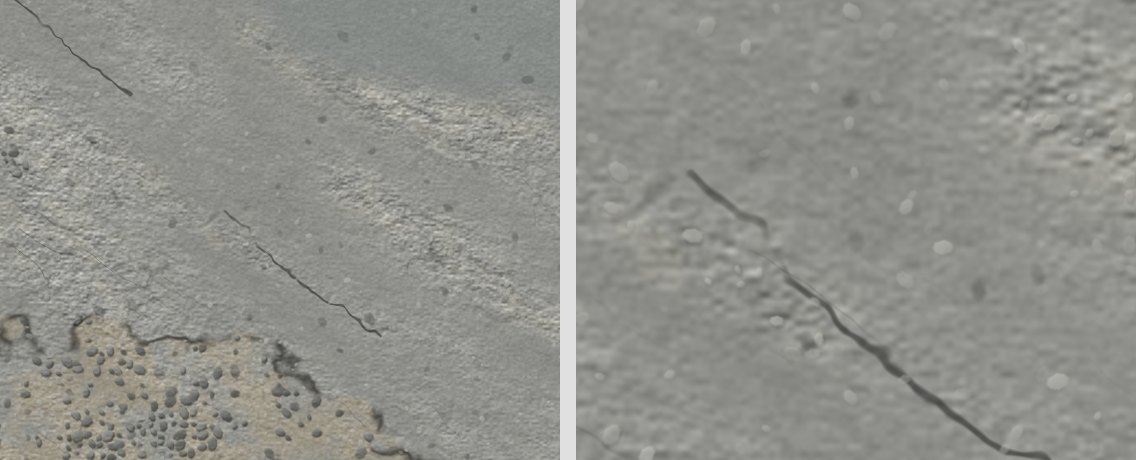
Left: the whole. Right: its middle third, enlarged.
Reproduce this texture procedurally as a Shadertoy shader.

```glsl
// Worn asphalt: a smooth slab, diagonal cracks and rough pale streaks,
// with a sandy pit of broken stones at the lower left.
// Built from rotated value noise lit as relief, plus scattered angular chips.

#define ASPHALT vec3(0.570, 0.574, 0.556)
#define SLAB vec3(0.530, 0.545, 0.533)
#define DUST vec3(0.655, 0.645, 0.605)
#define SAND vec3(0.625, 0.600, 0.540)
#define STONE vec3(0.475, 0.480, 0.465)
#define CHIP vec3(0.720, 0.720, 0.690)
#define GRAIN_DIR vec2(0.78, -0.626)
#define LIGHT_DIR vec2(-0.45, 0.89)
#define RELIEF 0.72
#define STONE_CELLS 44.0
#define CHIP_CELLS 75.0

float hash(vec2 p) {
    vec3 h = fract(p.xyx * 0.1031);
    h += dot(h, h.yzx + 33.33);
    return fract((h.x + h.y) * h.z);
}

float noise(vec2 p) {
    vec2 i = floor(p), f = fract(p);
    f = f * f * (3.0 - 2.0 * f);
    return mix(mix(hash(i), hash(i + vec2(1, 0)), f.x),
               mix(hash(i + vec2(0, 1)), hash(i + vec2(1, 1)), f.x), f.y);
}

float fbm(vec2 p) {
    float sum = 0.0, amp = 0.53;
    for (int i = 0; i < 4; i++) {
        sum += amp * noise(p);
        p = mat2(1.6, 1.2, -1.2, 1.6) * p + 17.3;
        amp *= 0.5;
    }
    return sum;
}

// Coordinates along and across the wear direction
vec2 grainSpace(vec2 p) {
    return vec2(dot(p, GRAIN_DIR), dot(p, vec2(-GRAIN_DIR.y, GRAIN_DIR.x))) + 9.0;
}

// Flaky surface height
float height(vec2 p) {
    vec2 q = grainSpace(p + 0.012 * vec2(noise(p * 30.0), noise(p * 30.0 + 50.0)));
    return 0.45 * noise(q * vec2(24, 48)) + 0.33 * noise(q * vec2(58, 100))
         + 0.25 * noise(p * vec2(120, 190));
}

float segment(vec2 p, vec2 a, vec2 b) {
    vec2 ab = b - a;
    return length(p - a - ab * clamp(dot(p - a, ab) / dot(ab, ab), 0.0, 1.0));
}

// Soft streak between two points
float streak(vec2 p, vec2 a, vec2 b, float width) {
    float d = segment(p, a, b) / width;
    return exp(-d * d);
}

float polygon(vec2 d) {
    vec2 a = abs(d + 0.12 * d.yx);
    return max(max(a.x, a.y * 1.35), (a.x + a.y) * 0.8);
}

// Scattered angular pieces: x = cover, y = facet tone, z = cast shadow
vec3 pieces(vec2 p, float cells, float density) {
    vec3 result = vec3(0);
    vec2 g = p * cells, base = floor(g);
    float soft = 0.08 + 0.7 * cells / iResolution.y;
    for (int k = 0; k < 9; k++) {
        vec2 id = base + vec2(k % 3 - 1, k / 3 - 1);
        float pick = hash(id + 71.0), tone = hash(id + 23.0);
        float present = smoothstep(pick - 0.05, pick + 0.05, density);
        vec2 d = g - id - 0.2 - 0.6 * vec2(hash(id + 5.0), hash(id + 11.0));
        float angle = 3.0 * hash(id + 37.0) - 2.0, size = mix(0.2, 0.58, tone * tone);
        mat2 turn = mat2(cos(angle), sin(angle), -sin(angle), cos(angle));
        float cover = present * smoothstep(size + soft, size - soft, polygon(turn * d));
        float shade = polygon(turn * (d + 0.2 * LIGHT_DIR));
        result.z = max(result.z, present * smoothstep(size + 0.2, size - 0.1, shade));
        float facet = hash(id + 91.0) - 0.5 + 0.6 * dot(d, LIGHT_DIR) / size;
        result.xy = mix(result.xy, vec2(1, facet), cover);
    }
    return result;
}

void mainImage(out vec4 fragColor, in vec2 fragCoord) {
    vec2 p = fragCoord / iResolution.y;
    vec2 q = grainSpace(p);
    float broad = fbm(q * vec2(4, 11)), patchy = fbm(p * 9.0 + 3.0);
    vec2 wob = p + 0.045 * (vec2(fbm(p * 11.0), fbm(p * 11.0 + 40.0)) - 0.5);

    // Regions: smooth slab, sandy pit, dusty streaks
    float slab = smoothstep(1.1, 0.85, length((wob - vec2(1.1, 1.08)) / vec2(0.6, 0.3))
                            + 0.25 * (patchy - 0.5));
    float run = max(p.x - 0.42, 0.0);
    float depth = 0.28 - 0.3 * run - 0.6 * run * run - p.y + 0.22 * (patchy - 0.5);
    float pit = smoothstep(-0.008, 0.015, depth);
    float dusty = streak(wob, vec2(0.56, 0.92), vec2(0.84, 0.76), 0.05)
                + streak(wob, vec2(0.98, 0.72), vec2(1.13, 0.70), 0.08)
                + streak(wob, vec2(0.75, 0.60), vec2(1.22, 0.29), 0.045)
                + 0.7 * streak(wob, vec2(0.22, 0.70), vec2(0.56, 0.43), 0.035)
                + 0.8 * streak(wob, vec2(0.02, 0.74), vec2(0.18, 0.40), 0.11);
    float lower = smoothstep(0.95, 0.25, p.y + 0.45 * p.x);
    float rough = clamp(0.22 + 0.75 * dusty + 0.4 * lower + 1.5 * (broad - 0.47), 0.12, 1.0);
    rough *= 1.0 - 0.85 * slab;

    // Ground colour
    vec3 color = mix(ASPHALT, SLAB, slab);
    float dust = clamp(dusty * 0.75 + 0.2 * lower, 0.0, 1.0)
               * smoothstep(0.34, 0.62, fbm(q * vec2(16, 30)));
    color = mix(color, DUST, dust * (1.0 - slab));
    color = mix(color, SAND, pit * smoothstep(0.28, 0.55, fbm(p * 14.0 + 8.0)));
    color += 0.09 * (broad - 0.5) * (1.0 - 0.6 * slab);

    // Lit relief and fine grit
    float slope = height(p) - height(p + 0.0045 * LIGHT_DIR);
    color += RELIEF * slope * mix(0.15, 1.0, rough) * mix(1.0, 0.7, pit);
    color += (0.035 + 0.06 * rough) * (noise(p * 210.0) - 0.5);

    // Long cracks and short flake edges
    vec2 bent = wob + 0.012 * (vec2(noise(p * 55.0), noise(p * 55.0 + 20.0)) - 0.5);
    float crack = min(segment(bent, vec2(0.03, 1.0), vec2(0.295, 0.80)),
                      segment(bent, vec2(0.49, 0.54), vec2(0.60, 0.42)));
    crack = min(crack, segment(bent, vec2(0.60, 0.42), vec2(0.82, 0.28)));
    float gap = smoothstep(0.0045, 0.0008, crack) * smoothstep(0.2, 0.6, noise(q * 17.0));
    float ridge = abs(noise(q * vec2(7, 21) + patchy) - 0.5);
    float flake = smoothstep(0.035, 0.0, ridge) * smoothstep(0.5, 0.75, noise(q * 13.0 + 7.0));
    color *= 1.0 - 0.42 * gap - 0.2 * flake * rough;

    // Broken pit rim
    float rim = exp(-pow((depth - 0.008) / 0.011, 2.0)) * smoothstep(0.35, 0.75, noise(p * 24.0));
    color *= 1.0 - 0.48 * rim;

    // Pale chips, then heaped stones
    vec3 chip = pieces(p, CHIP_CELLS, (0.03 + 0.28 * rough * rough) * (1.0 - slab));
    color *= 1.0 - 0.14 * chip.z * rough;
    color = mix(color, CHIP + 0.12 * chip.y, 0.55 * chip.x);
    float heap = streak(wob, vec2(0.22, 0.03), vec2(0.43, 0.07), 0.075)
               + 0.7 * streak(wob, vec2(0.62, 0.15), vec2(0.66, 0.08), 0.04)
               + 0.6 * streak(wob, vec2(0.13, 0.21), vec2(0.30, 0.23), 0.04);
    float strays = 0.6 * streak(wob, vec2(0.02, 0.67), vec2(0.04, 0.63), 0.03);
    vec3 stone = pieces(p, STONE_CELLS, pit * (0.1 + 0.85 * heap) + strays);
    color *= 1.0 - 0.45 * stone.z;
    color = mix(color, STONE + 0.16 * stone.y + 0.3 * slope, 0.92 * stone.x);

    fragColor = vec4(clamp(color, 0.0, 1.0), 1.0);
}
```
